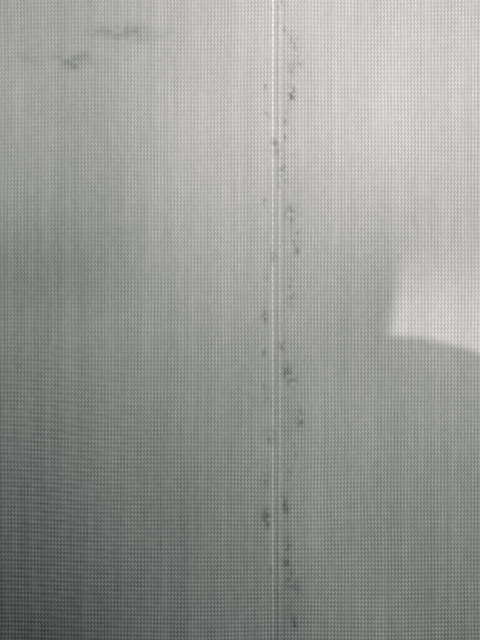
This texture is drawn by a Shadertoy shader. Its source:

```glsl
float hash(vec2 p) {
    p = fract(p * vec2(0.1031, 0.1137));
    p += dot(p, p.yx + 33.33);
    return fract((p.x + p.y) * p.x * 7.31);
}

float noise(vec2 p) {
    vec2 i = floor(p), f = fract(p);
    f = f * f * (3.0 - 2.0 * f);
    return mix(mix(hash(i), hash(i + vec2(1, 0)), f.x),
               mix(hash(i + vec2(0, 1)), hash(i + vec2(1, 1)), f.x), f.y);
}

float fbm(vec2 p) {
    float sum = 0.0, amp = 0.5;
    for (int i = 0; i < 4; i++) {
        sum += amp * noise(p);
        p = p * 2.03 + 17.1;
        amp *= 0.5;
    }
    return sum;
}

// Soft elliptical spot
float spot(vec2 p, vec2 center, vec2 size) {
    vec2 d = (p - center) / size;
    return exp(-dot(d, d));
}

// Broad lighting: dim lower left, bright upper right
float lighting(vec2 uv) {
    float low = mix(0.28, 0.46, smoothstep(-0.1, 0.8, uv.x));
    float middle = mix(0.49, 0.64, smoothstep(-0.1, 0.8, uv.x));
    float high = mix(0.62, 0.78, smoothstep(-0.05, 0.65, uv.x));
    float light = mix(low, middle, clamp(uv.y / 0.5, 0.0, 1.0));
    light = mix(light, high, smoothstep(0.4, 0.9, uv.y));
    light -= 0.05 * spot(uv, vec2(0.0, 0.58), vec2(0.2, 0.08));
    light -= 0.03 * spot(uv, vec2(0.76, 0.5), vec2(0.1, 0.12));
    return light + 0.03 * spot(uv, vec2(0.9, 0.78), vec2(0.3, 0.2));
}

// Reflected patch with a crisp lower edge and a soft top
float reflection(vec2 uv) {
    float bottom = 0.472 - 0.6 * pow(max(uv.x - 0.82, 0.0), 1.8);
    float left = 0.795 + 0.25 * max(uv.y - 0.47, 0.0);
    return smoothstep(bottom - 0.006, bottom + 0.012, uv.y)
         * smoothstep(left - 0.008, left + 0.035, uv.x)
         * (1.0 - smoothstep(0.5, 0.68, uv.y));
}

// Woven mesh, 144 columns by 156 rows: upright zigzag chains
float weave(vec2 uv) {
    vec2 cell = uv * vec2(144.0, 156.0);
    cell.x += 0.3 * noise(uv * vec2(6, 9));
    cell.y += 0.6 * noise(uv * vec2(5, 4));
    cell.x += 0.13 * sin(6.28318 * cell.y);
    vec2 thread = cos(6.28318 * cell);
    float variation = 0.65 + 0.7 * noise(cell * 0.45);
    float rows = mix(0.6, 0.3, smoothstep(0.2, 0.6, uv.y + 0.3 * uv.x));
    return (0.75 * thread.x + rows * thread.y + 0.3 * thread.x * thread.y) * variation;
}

// Two stitched ridges beside a narrow shaded groove
float seam(vec2 uv) {
    float x = uv.x - 0.576 - 0.004 * (uv.y - 0.5) * (uv.y - 0.5);
    float stitch = 0.75 + 0.25 * cos(6.28318 * uv.y * 100.0);
    float ridges = exp(-pow((x + 0.008) / 0.0024, 2.0))
                 + 0.75 * exp(-pow((x - 0.008) / 0.0024, 2.0));
    float groove = exp(-pow(x / 0.004, 2.0)) + 0.6 * exp(-pow((x - 0.014) / 0.004, 2.0));
    return ridges * stitch * mix(0.07, 0.13, uv.y) - 0.03 * groove;
}

// Grime clustered along the seam and smeared at the upper left
float grime(vec2 uv) {
    float dirt = 0.0;
    for (int i = 0; i < 60; i++) {
        float n = float(i);
        float y = (n + hash(vec2(n, 3.7))) / 60.0;
        float side = hash(vec2(n, 9.2)) < 0.3 ? 0.56 : 0.602 + 0.016 * sin(y * 23.0);
        vec2 center = vec2(side + 0.022 * (hash(vec2(n, 5.1)) - 0.5), y);
        vec2 size = vec2(0.005, 0.007) * (0.7 + 1.2 * hash(vec2(n, 1.3)));
        dirt += spot(uv, center, size) * (0.3 + 0.7 * hash(vec2(n, 7.9)));
    }
    dirt *= 0.15 * smoothstep(0.15, 0.7, noise(uv * vec2(150, 170)));
    dirt += 0.03 * spot(uv, vec2(0.605, uv.y), vec2(0.02, 1.0)) * fbm(uv * vec2(40, 30));
    float smear = spot(uv, vec2(0.165, 0.902), vec2(0.035, 0.012))
                + 0.8 * spot(uv, vec2(0.26, 0.948), vec2(0.06, 0.014))
                + 0.4 * spot(uv, vec2(0.1, 0.91), vec2(0.06, 0.008));
    return dirt + 0.18 * smear * smoothstep(0.2, 0.8, fbm(uv * vec2(28, 60)));
}

void mainImage(out vec4 fragColor, in vec2 fragCoord) {
    vec2 uv = fragCoord / iResolution.xy;
    float light = lighting(uv) + 0.06 * (fbm(uv * vec2(5, 5)) - 0.47);
    light = mix(light, 0.8, 0.9 * reflection(uv));

    // Mesh, upright streaks and faint slanted interference bands
    light += weave(uv) * mix(0.05, 0.065, uv.x);
    float bands = sin(6.28318 * (uv.y * 84.0 + uv.x * 5.0 + 2.0 * noise(uv * 3.0)));
    light += 0.012 * bands * (1.0 - smoothstep(0.1, 0.5, uv.x)) * (1.0 - smoothstep(0.3, 0.6, uv.y));
    light += 0.03 * (noise(vec2(uv.x * 90.0, uv.y * 6.0)) - 0.5);
    light += 0.03 * (noise(uv * vec2(170, 140)) - 0.5);
    light += seam(uv) - grime(uv);

    // Cool shadows, greenish midtones, warm highlights
    vec3 tint = mix(vec3(-0.006, 0.004, 0.003), vec3(-0.003, 0.005, -0.009), smoothstep(0.32, 0.5, light));
    tint = mix(tint, vec3(0.014, 0.0, -0.012), smoothstep(0.6, 0.8, light));
    fragColor = vec4(clamp(light + tint, 0.0, 1.0), 1.0);
}
```
